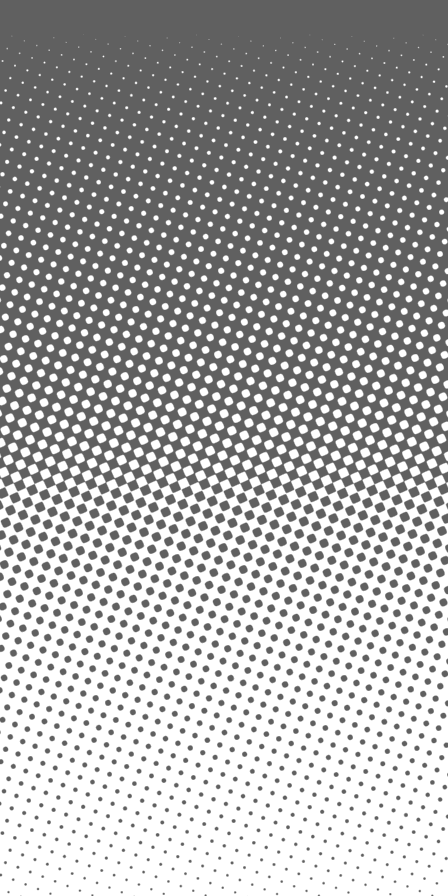
Give the GLSL for this pattern, as a WebGL 1 fragment shader.

```glsl
precision highp float;
// Tilted halftone screen: grey at the top breaking into white, through a checkerboard middle.

uniform vec2 u_resolution;

const vec3 INK = vec3(0.376);
const vec3 PAPER = vec3(1.0);
const float CELL = 0.0296;         // dot spacing, in canvas widths
const float ANGLE = -0.36;         // tilt of the dot lattice, in radians
const vec2 PHASE = vec2(0.0);      // lattice offset, in cells
const float INK_TOP = 0.963;       // height where the paper dots begin
const float PAPER_END = -0.045;    // height where the ink dots vanish
const float CURVE = 0.35;          // blend from a linear to an eased ramp
const float FILTER_WIDTH = 1.35;   // antialiasing footprint, in pixels
const int SAMPLES = 5;             // antialiasing samples per axis
const float TAU = 6.2831853;

mat2 rotation(float angle) {
  float c = cos(angle);
  float s = sin(angle);
  return mat2(c, -s, s, c);
}

// Round spot function: 1 at paper dot centres, -1 at ink dot centres.
float screenSpot(vec2 p) {
  vec2 cell = rotation(ANGLE) * p / CELL + PHASE;
  return 0.5 * (cos(TAU * cell.x) + cos(TAU * cell.y));
}

// Share of paper showing at a height from 0 to 1.
float paperTone(float height) {
  float t = clamp((INK_TOP - height) / (INK_TOP - PAPER_END), 0.0, 1.0);
  return mix(t, t * t * (3.0 - 2.0 * t), CURVE);
}

float halftone(vec2 pixel) {
  float threshold = 1.0 - 2.0 * paperTone(pixel.y / u_resolution.y);
  return step(threshold, screenSpot(pixel / u_resolution.x) - 0.0001);
}

void main() {
  // Average a grid of samples around the pixel to smooth the edges.
  float paper = 0.0;
  for (int j = 0; j < SAMPLES; j++) {
    for (int i = 0; i < SAMPLES; i++) {
      vec2 offset = (vec2(float(i), float(j)) + 0.5) / float(SAMPLES) - 0.5;
      paper += halftone(gl_FragCoord.xy + FILTER_WIDTH * offset);
    }
  }
  paper /= float(SAMPLES * SAMPLES);
  gl_FragColor = vec4(mix(INK, PAPER, paper), 1.0);
}
```
